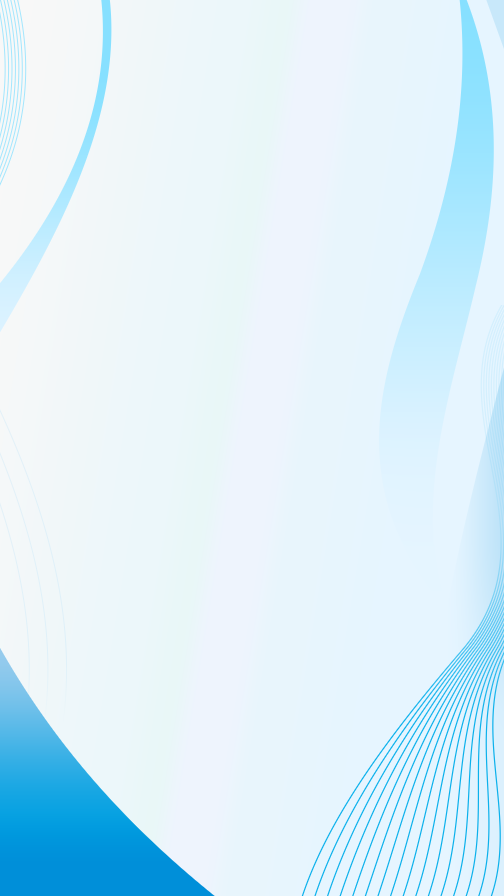
Give the GLSL for this background, as a Shadertoy shader.

```glsl
// A pale slanted gradient framed by flowing blue ribbons, a deep blue corner
// and fans of fine lines. Every edge is a cubic x(y) in canvas units, and
// screen derivatives turn its offset into smooth coverage.

const vec3 SKY   = vec3(0.53, 0.88, 1.00);
const vec3 MIST  = vec3(0.86, 0.95, 1.00);
const vec3 HAZE  = vec3(0.72, 0.88, 0.97);
const vec3 CYAN  = vec3(0.00, 0.68, 0.92);
const vec3 DEEP  = vec3(0.00, 0.56, 0.85);

// Bezier cubic: x at height y, running from y0 (k.x) to y1 (k.w)
float bend(float y, float y0, float y1, vec4 k) {
    float t = (y - y0) / (y1 - y0), s = 1.0 - t;
    return dot(k, vec4(s * s * s, 3.0 * s * s * t, 3.0 * s * t * t, t * t * t));
}

// Two cubics joined at height y1
float bend2(float y, float y0, float y1, float y2, vec4 a, vec4 b) {
    bool first = (y - y1) * (y0 - y1) > 0.0;
    return first ? bend(y, y0, y1, a) : bend(y, y1, y2, b);
}

// Signed offset expressed in screen pixels
float toPixels(float d) {
    return d / max(length(vec2(dFdx(d), dFdy(d))), 1e-6);
}

// Coverage of the side where d is positive
float fill(float d) {
    return clamp(toPixels(d) + 0.5, 0.0, 1.0);
}

// Coverage of a thin stroke; width is a share of the canvas width
float stroke(float d, float width) {
    float w = width * iResolution.x;
    float hw = 0.5 * max(w, 1.0);
    return clamp(hw + 0.5 - abs(toPixels(d)), 0.0, 1.0) * min(w, 1.0);
}

// Fan of strokes, each one gap further along x
float fan(float d, float gap, int count, float width) {
    float cover = 0.0;
    for (int i = 0; i < count; i++)
        cover = max(cover, stroke(d - float(i) * gap, width));
    return cover;
}

// Slanted backdrop with two faint bands
vec3 backdrop(vec2 p) {
    float s = p.x + 0.292 * (1.0 - p.y);
    vec3 c = mix(vec3(0.973), vec3(0.925, 0.967, 0.980), smoothstep(0.0, 0.5, s));
    c = mix(c, vec3(0.912, 0.968, 0.970), smoothstep(0.48, 0.57, s));
    c = mix(c, vec3(0.932, 0.958, 0.992), smoothstep(0.57, 0.62, s));
    c = mix(c, vec3(0.910, 0.961, 0.988), smoothstep(0.69, 0.75, s));
    return mix(c, vec3(0.900, 0.960, 1.0), smoothstep(0.75, 1.0, s));
}

// Corner fill, from pale top through bright cyan to deep blue
vec3 cornerColor(float y) {
    vec3 c = mix(CYAN * vec3(1.0, 0.92, 0.96), vec3(0.60, 0.80, 0.93),
                 smoothstep(0.06, 0.29, y));
    return mix(DEEP, c, smoothstep(0.03, 0.10, y));
}

void mainImage(out vec4 fragColor, in vec2 fragCoord) {
    vec2 p = fragCoord / iResolution.xy;
    float x = p.x, y = p.y;
    vec3 color = backdrop(p);

    // Haze along the right side and in the top right corner
    float hazeEdge = bend(max(y, 0.33), 0.59, 0.33, vec4(1.0, 0.96, 0.92, 0.89));
    float haze = fill(x - hazeEdge) * smoothstep(0.88, 1.03, x);
    color = mix(color, HAZE, haze * mix(0.25, 1.0, smoothstep(0.15, 0.40, y)));
    color = mix(color, HAZE, 0.65 * fill(x - 0.965 - 0.64 * (1.0 - y)));

    // Right ribbon, fading out downwards
    float innerR = bend2(y, 1.0, 0.694, 0.333,
        vec4(0.912, 0.931, 0.900, 0.833), vec4(0.833, 0.745, 0.694, 0.868));
    float outerR = bend2(y, 1.0, 0.681, 0.333,
        vec4(0.926, 0.998, 0.991, 0.944), vec4(0.944, 0.896, 0.822, 0.880));
    float ribbonR = fill(x - innerR) * fill(outerR - x);
    vec3 tintR = mix(MIST, SKY, smoothstep(0.45, 1.0, y));
    color = mix(color, tintR, ribbonR * smoothstep(0.34, 0.60, y));

    // Left ribbon, leaving through the left side
    float innerL = bend(y, 1.0, 0.684, vec4(0.201, 0.220, 0.153, 0.0));
    float outerL = bend(y, 1.0, 0.629, vec4(0.218, 0.241, 0.130, 0.0));
    float ribbonL = fill(x - innerL) * fill(outerL - x);
    color = mix(color, mix(MIST, SKY, smoothstep(0.62, 0.92, y)), ribbonL);

    // Fine lines at the upper left
    float topLine = bend(y, 1.0, 0.794, vec4(0.035, 0.063, 0.056, 0.0));
    color = mix(color, SKY, 0.75 * fan(x - topLine, -0.0068, 7, 0.002)
                * step(0.75, y));

    // Faint lines at the middle left
    float faintLine = bend(y, 0.542, 0.193, vec4(0.0, 0.095, 0.153, 0.125));
    float faintFade = smoothstep(0.18, 0.28, y) * step(y, 0.545);
    color = mix(color, HAZE, 0.3 * faintFade * fan(x - faintLine, -0.037, 3, 0.002));

    // Line fan at the lower right, gathering as it rises
    float fanLine = bend2(y, 0.0, 0.277, 0.659,
        vec4(0.600, 0.655, 0.780, 0.921), vec4(0.921, 1.106, 0.866, 0.995));
    float gap = mix(0.025, 0.005, smoothstep(0.0, 0.32, y));
    float fanFade = mix(0.08, 0.95, 1.0 - smoothstep(0.18, 0.44, y)) * step(y, 0.66);
    color = mix(color, CYAN, fanFade * fan(x - fanLine, gap, 16, 0.0024));

    // Deep blue corner at the lower left
    float corner = bend(y, 0.277, 0.0, vec4(0.0, 0.093, 0.222, 0.426));
    color = mix(color, cornerColor(y), fill(corner - x));

    fragColor = vec4(color, 1.0);
}
```
